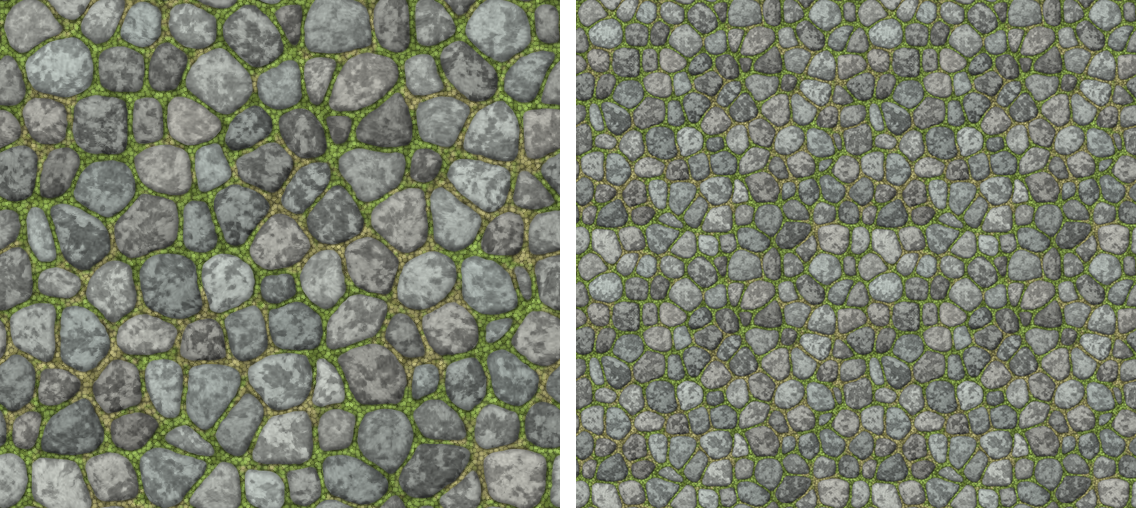
Left: one tile. Right: repeated 2 by 2.
This texture is drawn by a WebGL 2 fragment shader. Its source:

```glsl
#version 300 es
precision highp float;

uniform vec2 u_resolution;
out vec4 outColor;

// Layout, in units of one stone cell
const vec2 GRID = vec2(11.0, 10.0);   // stones across and up, rows must be even
const float JITTER = 0.62;
const float SIZE_SPREAD = 0.42;
const float ROUNDING = 12.5;          // higher gives sharper corners
const float GAP = 0.044;              // half width of the joints
const float LEAF_FREQ = 13.0;

// Colours
const float STONE_TONE = 0.535;
const vec3 WARM_TINT = vec3(1.0, 0.995, 0.95);
const vec3 COOL_TINT = vec3(0.955, 1.01, 0.985);
const vec3 GRASS_DARK = vec3(0.35, 0.42, 0.18);
const vec3 GRASS_LIGHT = vec3(0.55, 0.66, 0.33);
const vec3 DRY_DARK = vec3(0.45, 0.44, 0.26);
const vec3 DRY_LIGHT = vec3(0.66, 0.64, 0.44);
const vec2 LIGHT_DIR = vec2(-0.55, 0.83);

float hash(vec2 p) {
    return fract(sin(dot(p, vec2(127.1, 311.7))) * 43758.5453);
}

vec2 hash2(vec2 p) {
    return vec2(hash(p), hash(p + vec2(37.0, 71.0)));
}

vec2 wrapCell(vec2 cell, vec2 period) {
    return floor(mod(cell + 0.5, period));
}

// Value noise that repeats over the whole canvas
float noise(vec2 p, float freq, float seed) {
    vec2 period = GRID * freq;
    p *= freq;
    vec2 i = floor(p), f = fract(p);
    f = f * f * (3.0 - 2.0 * f);
    float a = hash(wrapCell(i, period) + seed);
    float b = hash(wrapCell(i + vec2(1, 0), period) + seed);
    float c = hash(wrapCell(i + vec2(0, 1), period) + seed);
    float d = hash(wrapCell(i + vec2(1, 1), period) + seed);
    return mix(mix(a, b, f.x), mix(c, d, f.x), f.y);
}

float fbm(vec2 p, float freq, float seed) {
    float sum = 0.0, amp = 0.5;
    for (int i = 0; i < 3; i++) {
        sum += amp * noise(p, freq, seed + float(i) * 13.0);
        freq *= 2.0;
        amp *= 0.5;
    }
    return sum / 0.875;
}

// Stone centre in xy, size weight in z
vec3 stoneSite(vec2 cell) {
    vec2 id = wrapCell(cell, GRID);
    float stagger = 0.5 * mod(id.y, 2.0) - 0.25;
    vec2 centre = cell + 0.5 + JITTER * (hash2(id + 3.0) - 0.5) + vec2(stagger, 0.0);
    return vec3(centre, SIZE_SPREAD * (hash(id + 19.0) - 0.5));
}

float power(vec2 p, vec3 site) {
    vec2 v = p - site.xy;
    return dot(v, v) - site.z;
}

// Rounded weighted Voronoi: inner distance, outward direction, cell and centre
float stoneField(vec2 p, out vec2 outward, out vec2 id, out vec2 centre) {
    vec2 base = floor(p), best = base;
    float bestPower = 1e5;
    for (int y = -2; y <= 2; y++)
    for (int x = -2; x <= 2; x++) {
        vec2 cell = base + vec2(x, y);
        float w = power(p, stoneSite(cell));
        if (w < bestPower) { bestPower = w; best = cell; }
    }
    centre = stoneSite(best).xy;
    id = wrapCell(best, GRID);
    float sum = 1e-9;
    outward = vec2(0.0);
    for (int y = -2; y <= 2; y++)
    for (int x = -2; x <= 2; x++) {
        vec2 cell = base + vec2(x, y);
        if (distance(cell, best) < 0.5) continue;
        vec3 site = stoneSite(cell);
        vec2 toOther = site.xy - centre;
        float len = max(length(toOther), 0.05);
        float e = exp(-ROUNDING * (power(p, site) - bestPower) / (2.0 * len));
        sum += e;
        outward += e * toOther / len;
    }
    outward /= sum;
    return -log(sum) / ROUNDING - GAP * (0.7 + 0.6 * hash(id + 53.0));
}

vec3 stoneColor(vec2 p, float d, vec2 outward, vec2 id, vec2 centre) {
    float patches = fbm(p, 3.0, 5.0);
    float speck = fbm(p, 9.0, 29.0);
    float grain = noise(p, 24.0, 61.0);
    float lichen = smoothstep(0.36, 0.64, patches + (speck - 0.5) * 0.9);
    float tone = STONE_TONE + 0.19 * (hash(id + 7.0) - 0.5);
    tone += mix(0.07, 0.18, hash(id + 31.0)) * (lichen - 0.5);
    tone += 0.22 * (speck - 0.5) + 0.10 * (grain - 0.5);
    // Domed top with a dark rim
    float rim = 1.0 - smoothstep(0.0, 0.15, d);
    tone += 0.07 * dot(p - centre, LIGHT_DIR) + 0.09 * rim * dot(outward, LIGHT_DIR);
    tone *= 1.0 - 0.30 * rim * rim;
    return tone * mix(WARM_TINT, COOL_TINT, hash(id + 43.0));
}

vec3 grassColor(vec2 p) {
    // Small leaves, each with its own shade
    vec2 q = p * LEAF_FREQ, base = floor(q);
    float nearest = 9.0, shade = 0.0;
    for (int y = -1; y <= 1; y++)
    for (int x = -1; x <= 1; x++) {
        vec2 cell = base + vec2(x, y);
        vec2 id = wrapCell(cell, GRID * LEAF_FREQ);
        float dist = distance(q, cell + hash2(id + 11.0));
        if (dist < nearest) { nearest = dist; shade = hash(id + 83.0); }
    }
    float dryness = smoothstep(0.42, 0.68, fbm(p, 1.0, 97.0) + 0.3 * (noise(p, 9.0, 41.0) - 0.5));
    vec3 col = mix(mix(GRASS_DARK, GRASS_LIGHT, shade), mix(DRY_DARK, DRY_LIGHT, shade), dryness);
    col *= 1.08 - 0.40 * smoothstep(0.25, 0.8, nearest);
    return col * (0.85 + 0.3 * noise(p, 6.0, 67.0));
}

void main() {
    vec2 p = gl_FragCoord.xy / u_resolution * GRID;
    // Uneven outlines
    vec2 warp = vec2(noise(p, 2.0, 101.0), noise(p, 2.0, 131.0)) - 0.5;
    vec2 chips = vec2(noise(p, 9.0, 151.0), noise(p, 9.0, 171.0)) - 0.5;
    vec2 q = p + 0.13 * warp + 0.025 * chips;

    vec2 outward, id, centre;
    float d = stoneField(q, outward, id, centre);

    // Grass, darker beside the stones and on their shaded side
    float shadow = 1.0 - smoothstep(0.0, 0.05, -d);
    float shaded = 0.30 - 0.14 * dot(outward, LIGHT_DIR);
    vec3 grass = grassColor(p) * (1.0 - shaded * shadow);

    float aa = 0.8 * GRID.y / u_resolution.y;
    vec3 col = mix(grass, stoneColor(q, d, outward, id, centre), smoothstep(-aa, aa, d));
    outColor = vec4(clamp(col, 0.0, 1.0), 1.0);
}
```
